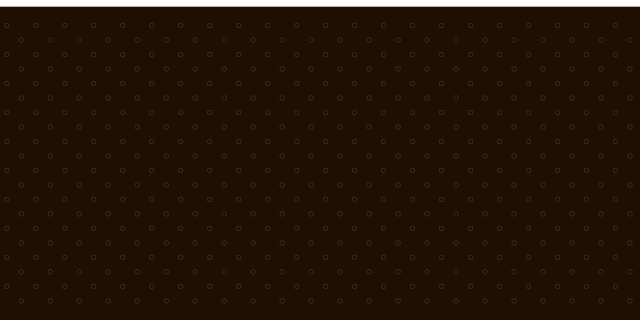
Give the GLSL for this pattern, as a WebGL 1 fragment shader.

```glsl
precision highp float;

// Staggered rows of faint thin rings on dark brown, below a narrow white strip.

uniform vec2 u_resolution;

// Lengths are fractions of the canvas height, measured from the top left.
const float PITCH = 0.09058;                        // between rings in a row
const float ROW_STEP = 0.5 * PITCH;                 // between staggered rows
const vec2 FIRST_RING = vec2(0.0212, 0.0797);
const float LAST_ROW = 19.0;
const float RING_RADIUS = 0.0069;
const float LINE_WIDTH = 0.0021;
const float STRIP_HEIGHT = 0.0208;

const vec3 GROUND = vec3(0.120, 0.060, 0.000);
const vec3 RING = vec3(0.260, 0.200, 0.135);
const vec3 STRIP = vec3(1.0);

// Coverage of the area where a signed distance is negative.
float fill(float dist, float pixel) {
  return clamp(0.5 - dist / pixel, 0.0, 1.0);
}

// Coverage of a line along the zero of a distance, also below one pixel wide.
float stroke(float dist, float width, float pixel) {
  return fill(dist - 0.5 * width, pixel) - fill(dist + 0.5 * width, pixel);
}

// Signed distance to the outline of the nearest ring.
float ringDistance(vec2 p) {
  vec2 q = p - FIRST_RING;
  float row = clamp(floor(q.y / ROW_STEP + 0.5), 0.0, LAST_ROW);
  q.y -= row * ROW_STEP;
  q.x -= mod(row, 2.0) * ROW_STEP;                  // shift every second row
  q.x -= PITCH * floor(q.x / PITCH + 0.5);
  return length(q) - RING_RADIUS;
}

void main() {
  float pixel = 1.0 / u_resolution.y;
  vec2 p = gl_FragCoord.xy * pixel;
  p.y = 1.0 - p.y;

  vec3 color = mix(GROUND, RING, stroke(ringDistance(p), LINE_WIDTH, pixel));
  color = mix(color, STRIP, fill(p.y - STRIP_HEIGHT, pixel));
  gl_FragColor = vec4(color, 1.0);
}
```
